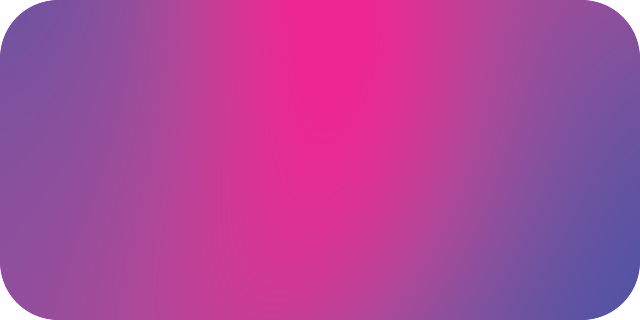
A Shadertoy shader for this background:

```glsl
// A white canvas holding a rounded panel with a soft pink-to-indigo gradient.
// Each row is a lopsided bell curve of warmth; its centre, peak, sides and
// widths bend smoothly from top to bottom. Warmth then picks the colour.

const vec3 PAPER  = vec3(0.995);
const vec3 INDIGO = vec3(0.33, 0.325, 0.64);
const vec3 PINK   = vec3(0.93, 0.15, 0.57);
const float CORNER_RADIUS = 0.182; // in canvas heights

// Quadratic through values at the bottom (y = 0), middle and top (y = 1).
float bend(float bottom, float middle, float top, float y) {
    return bottom * (1.0 - y) * (1.0 - 2.0 * y)
         + middle * 4.0 * y * (1.0 - y)
         + top * y * (2.0 * y - 1.0);
}

float bell(float offset, float width) {
    float q = offset / width;
    return exp(-q * q);
}

// Red level of the gradient; uv runs from 0 to 1 across the canvas.
float warmth(vec2 uv) {
    float y = uv.y;
    float centre = bend(0.42, 0.50, 0.515, y);
    float peak = bend(0.78, 0.905, 0.95, y);
    float offset = uv.x - centre;
    bool onLeft = offset < 0.0;
    float side = onLeft ? bend(0.55, 0.51, 0.41, y) : bend(0.29, 0.36, 0.55, y);
    float width = onLeft ? bend(0.27, 0.27, 0.29, y) : bend(0.35, 0.315, 0.26, y);
    return mix(side, peak, bell(offset, width));
}

// Green falls off late, close to pink; red and blue change evenly.
vec3 palette(float red) {
    float t = clamp((red - INDIGO.r) / (PINK.r - INDIGO.r), 0.0, 1.0);
    return mix(INDIGO, PINK, vec3(t, pow(t, 2.5), t));
}

float roundedBox(vec2 p, vec2 halfSize, float radius) {
    vec2 q = abs(p) - halfSize + radius;
    return length(max(q, 0.0)) + min(max(q.x, q.y), 0.0) - radius;
}

void mainImage(out vec4 fragColor, in vec2 fragCoord) {
    vec2 uv = fragCoord / iResolution.xy;
    float pixel = 1.0 / iResolution.y;
    vec2 halfSize = 0.5 * iResolution.xy * pixel;

    // Panel filling the canvas, with smooth corners
    float edge = roundedBox(fragCoord * pixel - halfSize, halfSize, CORNER_RADIUS);
    float panel = 1.0 - smoothstep(-0.5 * pixel, 0.5 * pixel, edge);

    fragColor = vec4(mix(PAPER, palette(warmth(uv)), panel), 1.0);
}
```
